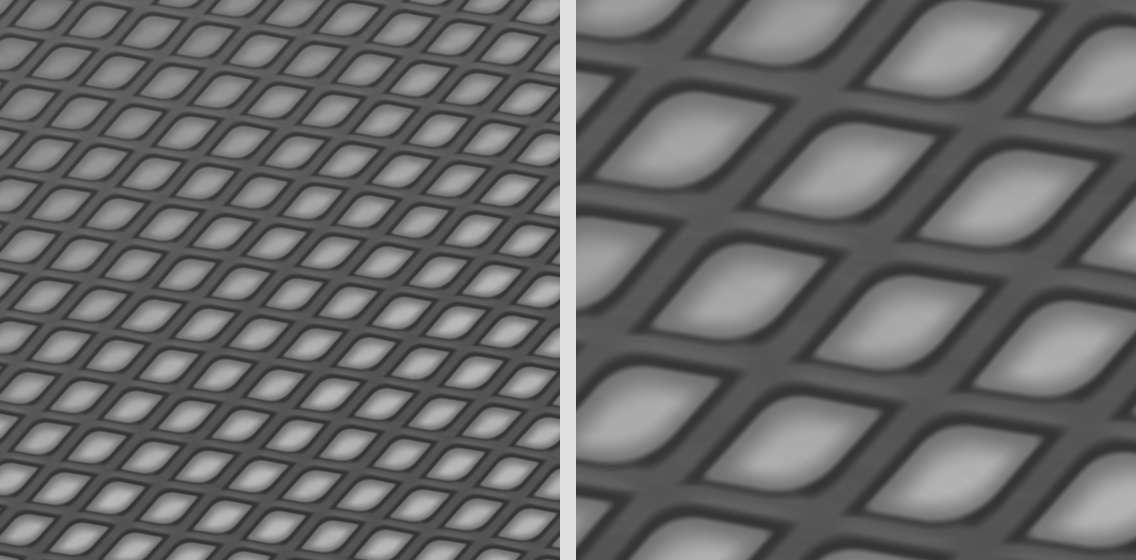
Left: the whole. Right: its middle third, enlarged.
Reproduce this texture procedurally as a three.js fragment shader.

```glsl
// Expanded-metal mesh seen at a slant: a skewed lattice of rounded leaf-shaped openings.
// Each opening is a smooth intersection of four half-planes in lattice space;
// its distance field drives the dark rims, grey strands and soft backlight.

#define ORIGIN vec2(0.526, 0.475)         // centre of one opening
#define STEP_ACROSS vec2(0.0960, -0.0171) // lattice step to the right
#define STEP_DOWN vec2(-0.0641, -0.0730)  // lattice step down and left
#define HALF_SIZE vec2(0.323, 0.362)      // opening half extents, in cells
#define RIM_WIDTH 0.085
#define EDGE_SOFT 0.028
#define RIM_TONE 0.205
#define HOLE_EDGE_TONE 0.45
#define GRAIN 0.014

varying vec2 vUv;

float cross2(vec2 a, vec2 b) { return a.x * b.y - a.y * b.x; }

float hash(vec2 p) { return fract(sin(dot(p, vec2(127.1, 311.7))) * 4375.85); }

// Maximum with a rounded crease of width k
float smoothMax(float a, float b, float k) {
  float h = max(k - abs(a - b), 0.0) / k;
  return max(a, b) + h * h * k * 0.25;
}

// Warped sines, each layer turned and finer than the last
float layeredSines(vec2 p) {
  float sum = 0.0;
  float weight = 0.5;
  for (int i = 0; i < 5; i++) {
    p += 0.7 * sin(p.yx * 1.3 + float(i));
    sum += weight * sin(p.x) * sin(p.y + 1.7);
    p = mat2(0.8, 0.6, -0.6, 0.8) * p * 1.9;
    weight *= 0.65;
  }
  return sum;
}

void main() {
  // Lattice coordinates: x to the right, y down along the slanted strands
  vec2 p = vUv - ORIGIN;
  p += 0.0008 * vec2(sin(vUv.y * 31.0 + vUv.x * 9.0), sin(vUv.x * 27.0));
  vec2 lattice = vec2(cross2(p, STEP_DOWN), cross2(STEP_ACROSS, p))
               / cross2(STEP_ACROSS, STEP_DOWN);
  vec2 cell = floor(lattice + 0.5);
  vec2 q = lattice - cell;
  float vary = hash(cell) - 0.5;

  // Opening: two rounded elbows meeting at pointed ends
  vec2 halfSize = HALF_SIZE + 0.012 * vary;
  vec2 nearSide = -q - halfSize;
  vec2 farSide = q - halfSize;
  float upper = smoothMax(nearSide.x, nearSide.y, 0.22);
  float lower = smoothMax(farSide.x, farSide.y, 0.30);
  float d = smoothMax(upper, lower, 0.07);

  // Light grows from the upper left towards the bottom and right
  float light = clamp(1.0 - vUv.y + 0.5 * vUv.x, 0.0, 1.0);
  float film = layeredSines(vUv * vec2(38.0, 62.0) + vUv.yx * 20.0);
  float streak = layeredSines(lattice * vec2(4.0, 13.0));

  // Strands: broad grey bands with a pale crest along the level runs
  float crest = exp(-pow((abs(q.y) - 0.5) / 0.055, 2.0))
              * smoothstep(0.50, 0.15, abs(q.x));
  float strand = mix(0.385, 0.325, light) + 0.045 * crest + GRAIN * streak;

  // Rims: dark all round, thinner and weaker below each opening
  float below = smoothstep(-0.08, 0.10, farSide.y - farSide.x)
              * smoothstep(-0.04, 0.12, lower - upper);
  float rimWidth = RIM_WIDTH * mix(1.0, 0.6, below);
  float rim = 1.0 - smoothstep(rimWidth * 0.5, rimWidth * 1.5, d);
  float metal = mix(strand, RIM_TONE + 0.03 * (1.0 - light), rim * mix(1.0, 0.55, below));

  // Backlight: brightest just below the middle of the opening
  float glow = smoothstep(0.0, 0.27, -upper) * smoothstep(-0.02, 0.19, -lower);
  float peak = mix(0.51, 0.71, light) + 0.025 * vary;
  float hole = mix(HOLE_EDGE_TONE, peak, glow) + GRAIN * film;

  float tone = mix(hole, metal, smoothstep(-EDGE_SOFT, EDGE_SOFT, d));
  gl_FragColor = vec4(vec3(tone), 1.0);
}
```
